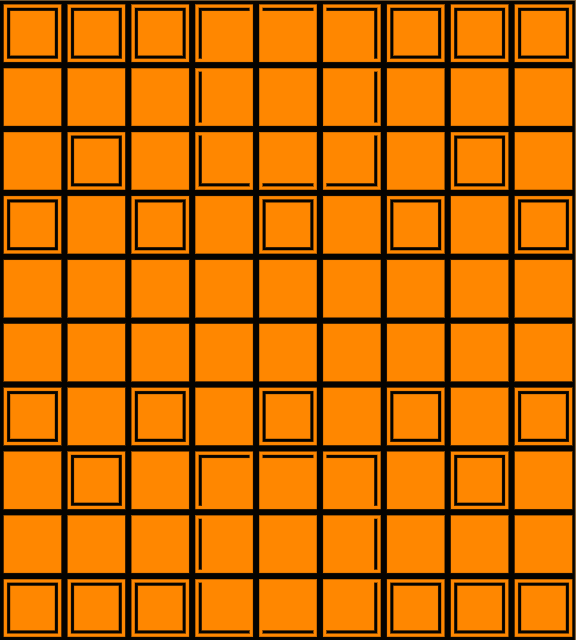
Write a Shadertoy shader that draws this pattern.

```glsl
// Orange board of 9 by 10 square cells with black grid lines and thin inset frames.
// The plane is folded about its centre, so one quarter defines the whole layout;
// cells are found by rounding, and all lines are unions of box distances.

float box(vec2 p, vec2 halfSize) {
    vec2 d = abs(p) - halfSize;
    return max(d.x, d.y);
}

// Ink coverage of a distance, softened over about one pixel.
float ink(float d, float soft) {
    return 1.0 - smoothstep(-soft, soft, d);
}

void mainImage(out vec4 fragColor, in vec2 fragCoord) {
    // Board position in cells, measured from the board centre
    float cell = 0.0998 * iResolution.y;
    vec2 p = (fragCoord - 0.5 * iResolution.xy) / cell + vec2(0.0, 0.01);
    float soft = 0.75 / cell;

    // Folded cell: column counts out from the middle, row counts in from the edge
    vec2 q = abs(p);
    float column = floor(q.x + 0.5);
    float row = 4.0 - floor(q.y);
    vec2 local = vec2(q.x - column, fract(q.y) - 0.5);

    // Grid lines
    float d = 0.451 - max(abs(local.x), abs(local.y));

    // Closed frames: edge groups, lone cells and alternating cells
    bool framed = (row == 0.0 && column >= 2.0)
               || (row == 2.0 && column == 3.0)
               || (row == 3.0 && mod(column, 2.0) == 0.0);
    if (framed) d = min(d, abs(box(local, vec2(0.374))) - 0.024);

    // Three by three blocks: bars along the outer sides only
    if (row <= 2.0 && column <= 1.0) {
        vec2 flat_bar = vec2(0.398, 0.024);
        if (column == 1.0) d = min(d, box(local - vec2(0.374, 0.0), flat_bar.yx));
        if (row == 0.0) d = min(d, box(local - vec2(0.0, 0.374), flat_bar));
        if (row == 2.0) d = min(d, box(local + vec2(0.0, 0.374), flat_bar));
    }

    vec3 color = mix(vec3(1.0, 0.53, 0.0), vec3(0.02, 0.01, 0.0), ink(d, soft));

    // Sliver of tan backing past the top and right borders
    float backing = min(5.008 - p.y, 4.492 - p.x);
    color = mix(color, vec3(0.55, 0.42, 0.25), ink(backing, soft));

    fragColor = vec4(color, 1.0);
}
```
